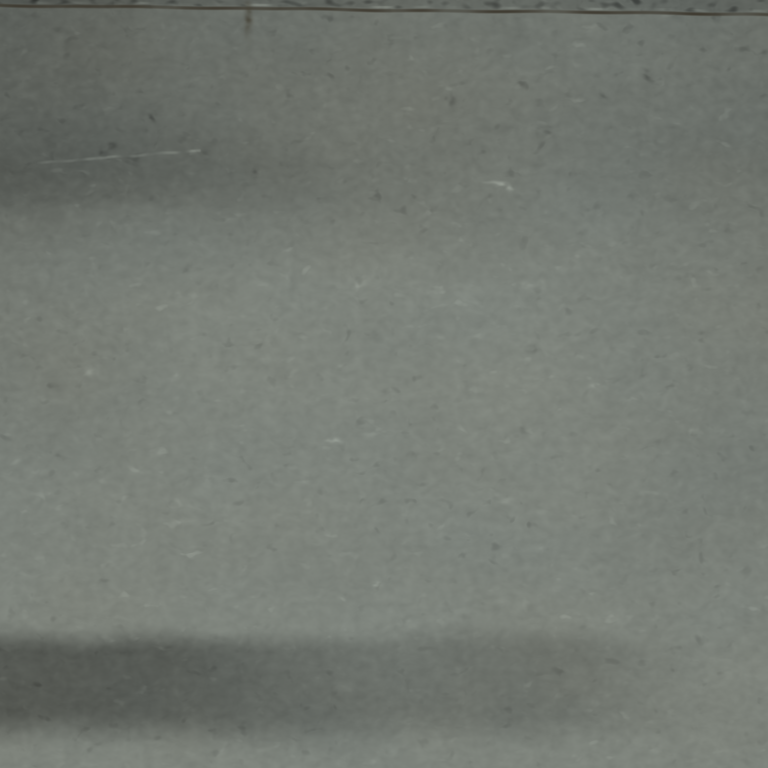
Reproduce this texture procedurally as a Shadertoy shader.

```glsl
// Worn grey-green painted metal sheet with soft smoky bands and a seam on top.
// Broad smoothstep bands set the shading; gradient noise adds soft mottling;
// a loop scatters small pale scuffs and dark nicks.

vec2 hash2(vec2 p) {
    vec3 q = fract(vec3(p.xyx) * vec3(0.1031, 0.1030, 0.0973));
    q += dot(q, q.yzx + 33.33);
    return fract((q.xx + q.yz) * q.zy);
}

float gradientNoise(vec2 p) {
    vec2 cell = floor(p), f = fract(p);
    vec2 w = f * f * f * (f * (f * 6.0 - 15.0) + 10.0);
    vec2 e = vec2(0.0, 1.0);
    float a = dot(hash2(cell) * 2.0 - 1.0, f);
    float b = dot(hash2(cell + e.yx) * 2.0 - 1.0, f - e.yx);
    float c = dot(hash2(cell + e.xy) * 2.0 - 1.0, f - e.xy);
    float d = dot(hash2(cell + 1.0) * 2.0 - 1.0, f - 1.0);
    return mix(mix(a, b, w.x), mix(c, d, w.x), w.y);
}

float fbm(vec2 p) {
    float sum = 0.0, amp = 0.5;
    for (int i = 0; i < 4; i++) {
        sum += amp * gradientNoise(p);
        p = mat2(1.6, 1.2, -1.2, 1.6) * p + 7.3;
        amp *= 0.55;
    }
    return sum;
}

float segmentDistance(vec2 p, vec2 a, vec2 b) {
    vec2 ab = b - a;
    return length(p - a - ab * clamp(dot(p - a, ab) / dot(ab, ab), 0.0, 1.0));
}

// Brightness of the sheet with its smoky horizontal bands
float bandShade(vec2 uv) {
    float y = uv.y + 0.03 * fbm(uv * vec2(4.0, 7.0));
    float leftness = 1.0 - smoothstep(0.0, 0.8, uv.x);
    float upper = smoothstep(0.6, 0.80, y);
    float upperBand = smoothstep(0.715, 0.75, y) * (1.0 - smoothstep(0.77, 0.87, y));
    float lowerBand = smoothstep(0.015, 0.075, y) * (1.0 - smoothstep(0.15, 0.19, y));
    float shade = 0.511 - upper * (0.05 + 0.045 * leftness);
    shade -= upperBand * 0.035 * (1.0 - smoothstep(0.15, 0.55, uv.x));
    shade -= lowerBand * (0.095 * (1.0 - smoothstep(0.1, 0.55, uv.x))
                        + 0.07 * (1.0 - smoothstep(0.65, 1.0, uv.x)));
    shade -= 0.036 * (1.0 - smoothstep(0.0, 0.32, uv.x)) * smoothstep(0.25, 0.55, y);
    return shade - 0.03 * smoothstep(0.65, 1.05, uv.x) * smoothstep(0.1, 0.4, y);
}

void mainImage(out vec4 fragColor, in vec2 fragCoord) {
    vec2 uv = fragCoord / iResolution.xy;
    float shade = bandShade(uv);

    // Cloudy mottling and soft, slightly stretched grain
    vec2 warp = 0.007 * vec2(gradientNoise(uv * 31.0), gradientNoise(uv * 31.0 + 50.0));
    vec2 grainUv = uv + warp;
    shade += 0.03 * fbm(uv * vec2(5.0, 9.0) + 3.0);
    shade += 0.03 * fbm(grainUv * vec2(22.0, 30.0) + 8.0);
    shade += 0.042 * fbm(grainUv * vec2(50.0, 68.0));
    shade += 0.024 * gradientNoise(grainUv * vec2(85.0, 110.0) + 5.0);

    // Blurred dark and pale flecks, gathered in patches
    float darkFleck = gradientNoise(grainUv * vec2(52.0, 68.0) + 19.0)
                    + 0.35 * gradientNoise(grainUv * vec2(125.0, 150.0));
    float paleFleck = gradientNoise(grainUv * vec2(46.0, 74.0) + 83.0)
                    + 0.35 * gradientNoise(grainUv * vec2(115.0, 160.0) + 9.0);
    float patches = smoothstep(-0.3, 0.3, gradientNoise(uv * 7.0 + 40.0));
    shade -= 0.052 * (0.35 + 0.65 * patches) * smoothstep(0.22, 0.65, darkFleck);
    shade += 0.045 * (1.0 - 0.6 * patches) * smoothstep(0.24, 0.65, paleFleck);

    // Sparse scuffs and nicks, broken up by noise
    float breakup = smoothstep(-0.3, 0.35, gradientNoise(grainUv * vec2(90.0, 140.0)));
    for (int i = 0; i < 36; i++) {
        vec2 rnd = hash2(vec2(float(i), 5.7));
        vec2 kind = hash2(vec2(float(i) + 0.5, 71.3));
        bool pale = i < 18;
        vec2 center = pale ? vec2(rnd.x, mix(0.2, 0.85, rnd.y)) : vec2(rnd.x, mix(0.4, 0.96, rnd.y));
        vec2 radius = pale ? vec2(mix(0.006, 0.028, kind.x * kind.x), 0.006)
                           : vec2(0.008, mix(0.006, 0.012, kind.x));
        vec2 d = uv + 1.6 * warp - center;
        d.y += d.x * (kind.y - 0.5) * 0.6;
        float mark = exp(-2.0 * dot(d / radius, d / radius)) * (0.2 + 0.8 * breakup);
        shade += mark * (pale ? 0.04 + 0.1 * kind.y * kind.y : -0.06 - 0.06 * kind.y * kind.y);
    }

    // Faint, interrupted scratch
    float scratch = segmentDistance(uv + 0.3 * warp, vec2(0.05, 0.788), vec2(0.26, 0.804));
    float wear = smoothstep(-0.35, 0.25, gradientNoise(uv * vec2(45.0, 9.0)));
    shade += 0.08 * wear * (1.0 - smoothstep(0.0, 0.0034, scratch));

    // Brown stain hanging from the seam
    vec2 stainOffset = (grainUv - vec2(0.323, 0.975)) / vec2(0.005, 0.02);
    float stain = exp(-dot(stainOffset, stainOffset)) * (0.5 + 0.5 * breakup);

    // Slightly tilted seam with a pale lip and a shaded strip above
    float seam = uv.y - (0.993 - 0.012 * uv.x + 0.003 * gradientNoise(uv * vec2(9.0, 0.0)));
    float seamWear = smoothstep(-0.4, 0.3, gradientNoise(uv * vec2(16.0, 2.0) + 4.0));
    float groove = (0.45 + 0.45 * seamWear) * (1.0 - smoothstep(0.0004, 0.0036, abs(seam)));
    float lip = 1.0 - smoothstep(0.0003, 0.003, abs(seam - 0.0045));
    float grime = smoothstep(0.0, 0.5, gradientNoise(uv * vec2(55.0, 90.0) + 30.0));
    shade -= smoothstep(0.0, 0.005, seam) * (0.045 + 0.15 * grime);
    shade += 0.1 * lip * smoothstep(-0.1, 0.4, gradientNoise(uv * vec2(25.0, 3.0)));

    // Grey-green paint, drifting between cool and warm
    float warmth = fbm(uv * vec2(3.0, 4.0) + 11.0);
    vec3 color = shade * vec3(0.962, 1.004, 0.947);
    color += vec3(0.012, 0.0, -0.012) * warmth;
    color = mix(color, vec3(0.23, 0.21, 0.17), groove);
    color = mix(color, vec3(0.25, 0.23, 0.18), 0.7 * stain);
    fragColor = vec4(clamp(color, 0.0, 1.0), 1.0);
}
```
